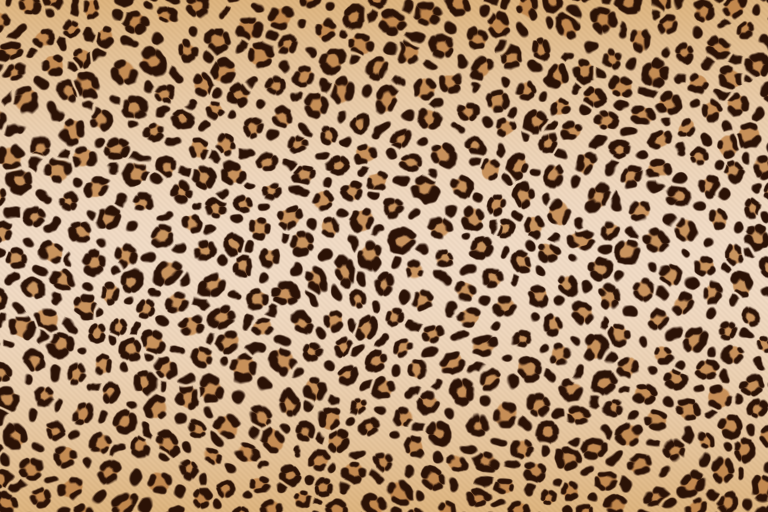
This pattern is drawn by a Shadertoy shader. Its source:

```glsl
// Leopard coat: a jittered checkerboard of large rosettes and small solid spots.
// Each rosette is a broken ring of thick arcs around a tan core; neighbouring
// marks are trimmed to keep a pale gap, over a vertically shaded cream ground.

const float TAU = 6.2831853;

float hash(vec2 p) {
    vec3 q = fract(vec3(p.xyx) * 0.1031);
    q += dot(q, q.yzx + 33.33);
    return fract((q.x + q.y) * q.z);
}

vec2 hash2(vec2 p) {
    return vec2(hash(p + 17.3), hash(p + 71.9));
}

float noise(vec2 p) {
    vec2 i = floor(p), f = fract(p);
    f = f * f * (3.0 - 2.0 * f);
    return mix(mix(hash(i), hash(i + vec2(1, 0)), f.x),
               mix(hash(i + vec2(0, 1)), hash(i + vec2(1, 1)), f.x), f.y);
}

vec2 noise2(vec2 p) {
    return vec2(noise(p), noise(p + 43.7)) - 0.5;
}

float smoothMin(float a, float b, float k) {
    float h = max(k - abs(a - b), 0.0) / k;
    return min(a, b) - h * h * k * 0.25;
}

float segment(vec2 p, vec2 a, vec2 b) {
    vec2 ab = b - a;
    return length(p - a - ab * clamp(dot(p - a, ab) / (dot(ab, ab) + 1e-5), 0.0, 1.0));
}

vec2 polar(float angle) {
    return vec2(cos(angle), sin(angle));
}

bool isRosette(vec2 id) {
    return mod(id.x + id.y, 2.0) < 0.5;
}

float markRadius(vec2 id) {
    float h = hash(id + 5.1);
    return isRosette(id) ? mix(0.43, 0.61, h) : mix(0.23, 0.35, h);
}

// Distances to the dark ring (x) and tan core (y), in units of the radius
vec2 rosette(vec2 p, vec2 id) {
    float lobes = 3.0 + floor(hash(id + 2.7) * 2.99);
    float turn = hash(id + 8.3) * TAU;
    float ring = 9.0;
    for (float i = 0.0; i < 5.0; i++) {
        if (i >= lobes) break;
        vec2 key = id + 13.7 * (i + 1.0);
        vec2 h = hash2(key);
        float mid = turn + TAU * (i + 0.35 * (h.x - 0.5)) / lobes;
        float halfArc = TAU / lobes * mix(0.08, 0.4, h.y);
        float reach = mix(0.62, 0.74, hash(key + 3.1));
        // Two chords follow the curve of the ring
        vec2 a = polar(mid - halfArc), b = polar(mid), c = polar(mid + halfArc);
        float arc = min(segment(p, a * reach, b * reach), segment(p, b * reach, c * reach));
        ring = smoothMin(ring, arc - mix(0.22, 0.33, hash(key + 6.4)), 0.08);
    }
    return vec2(ring, length(p) - 0.74);
}

// Bean or pebble made of three merged discs
float spot(vec2 p, vec2 id) {
    vec2 axis = polar(hash(id + 4.9) * TAU);
    float len = mix(0.15, 0.75, hash(id + 9.2));
    float bend = 0.5 * (hash(id + 1.6) - 0.5);
    vec2 side = vec2(-axis.y, axis.x) * bend;
    float d = smoothMin(length(p - axis * len) - 0.62, length(p + axis * len) - 0.55, 0.4);
    return smoothMin(d, length(p - side) - 0.58, 0.3);
}

void mainImage(out vec4 fragColor, in vec2 fragCoord) {
    vec2 uv = fragCoord / iResolution.y;
    float height = uv.y;

    // Slightly turned and warped grid hides the rows
    vec2 p = mat2(0.92, 0.39, -0.39, 0.92) * uv * 22.0 + 40.0;
    p += 0.7 * noise2(p * 0.3) + 0.14 * noise2(p * 2.6);

    // Nearest and second nearest marks, measured from their rims
    vec2 cell = floor(p), nearId = cell, nearPos = vec2(0);
    float first = 9.0, second = 9.0;
    for (int y = -1; y <= 1; y++)
    for (int x = -1; x <= 1; x++) {
        vec2 id = cell + vec2(x, y);
        vec2 q = p - id - 0.5 - 0.42 * (hash2(id) - 0.5);
        float rim = length(q) - markRadius(id);
        if (rim < first) {
            second = first;
            first = rim;
            nearId = id;
            nearPos = q;
        } else second = min(second, rim);
    }

    // Shape of the nearest mark, cut back to leave a gap
    float radius = markRadius(nearId);
    vec2 q = nearPos / radius;
    vec2 marks = isRosette(nearId) ? rosette(q, nearId) : vec2(spot(q, nearId), 9.0);
    marks = max(marks * radius, 0.065 - 0.5 * (second - first));

    // Cream ground, darker towards top and bottom, with a faint diagonal weave
    float edge = pow(abs(height * 2.0 - 1.0), 1.7);
    vec3 color = mix(vec3(0.935, 0.85, 0.765), vec3(0.86, 0.70, 0.49), edge);
    color += 0.012 * sin((uv.x + uv.y) * 560.0);

    float soft = max(0.055, 16.0 / iResolution.y);
    vec3 tan_ = mix(vec3(0.79, 0.58, 0.37), vec3(0.76, 0.53, 0.30), edge);
    color = mix(color, tan_, 1.0 - smoothstep(-soft, soft, marks.y));
    color = mix(color, vec3(0.17, 0.07, 0.025), 1.0 - smoothstep(-soft, soft, marks.x));
    fragColor = vec4(color, 1.0);
}
```
